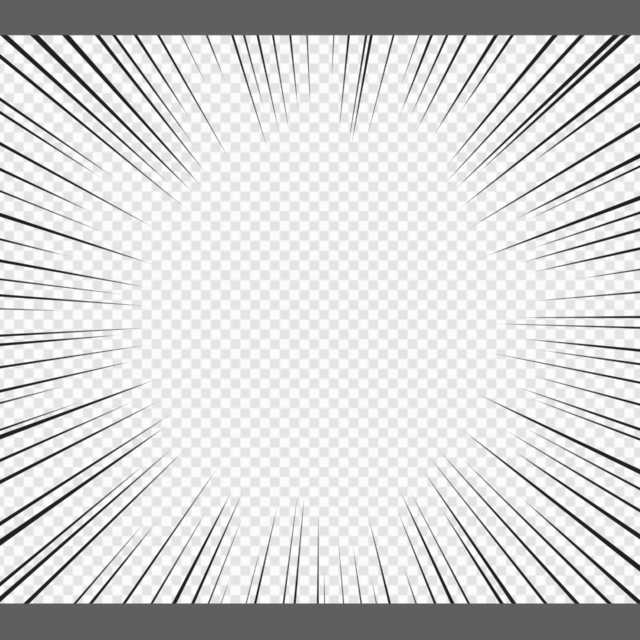
Give the GLSL for this background, as a WebGL 2 fragment shader.

```glsl
#version 300 es
precision highp float;
// Radial speed lines over a pale checkerboard, framed by two grey bands.
// Each ray is a tapered wedge in its own jittered angular sector, so only
// the nearest sectors are tested; the centre stays clear.

#define CENTER vec2(0.5, 0.502)
#define CELLS 65.0            // checker cells across the canvas
#define CELL_SHIFT vec2(0.41, 0.55)
#define BAND_BOTTOM 0.057
#define BAND_TOP 0.945
#define RAYS 108.0
#define RAY_JITTER 0.85       // angular spread inside a sector
#define CLEAR_RADIUS 0.265    // nearest ray tips
#define TIP_SPREAD 0.15       // how far tips retreat outward
#define TAPER 0.0075          // half width gained per unit of length

uniform vec2 u_resolution;
out vec4 fragColor;

const float TAU = 6.2831853;
const vec3 WHITE = vec3(0.988);
const vec3 PALE_GREY = vec3(0.895);
const vec3 BAND_GREY = vec3(0.373);
const vec3 INK = vec3(0.13, 0.12, 0.13);

float hash(float n, float seed) {
    vec2 p = fract(vec2(n, seed) * vec2(0.1031, 0.3719) + 0.137);
    p += dot(p, p.yx + 33.33);
    return fract((p.x + p.y) * p.x * 7.31);
}

// 1 on grey cells, 0 on white cells, with soft borders
float checker(vec2 uv) {
    vec2 wave = sin((uv * CELLS - CELL_SHIFT) * TAU * 0.5);
    wave = clamp(wave * 2.6, -1.0, 1.0);
    return 0.5 + 0.5 * wave.x * wave.y;
}

// Ink coverage of the wedge belonging to one sector
float ray(float sector, float angle, float radius, float blur) {
    float id = mod(sector, RAYS);
    float offset = 0.5 + RAY_JITTER * (hash(id, 1.0) - 0.5);
    float direction = (sector + offset) * TAU / RAYS;

    // Tips vary in distance; strokes grow heavier toward the diagonals
    float retreat = hash(id, 2.0);
    float tip = CLEAR_RADIUS + TIP_SPREAD * retreat * sqrt(retreat);
    float diagonal = abs(sin(2.0 * direction));
    float weight = mix(0.6, 1.3, hash(id, 3.0)) * (0.85 + 0.5 * diagonal);

    float along = radius - tip;
    float halfWidth = max(along, 0.0) * TAPER * weight + 0.0003;
    float across = abs(radius * sin(angle - direction));
    float edge = 1.0 - smoothstep(halfWidth - blur, halfWidth + blur, across);
    float thinness = min(1.0, halfWidth / blur + 0.15);
    return edge * thinness * smoothstep(0.0, 0.05, along);
}

void main() {
    vec2 uv = gl_FragCoord.xy / u_resolution;
    float pixel = 1.0 / min(u_resolution.x, u_resolution.y);
    float blur = max(pixel, 0.0013);

    // Checkerboard
    vec3 color = mix(WHITE, PALE_GREY, checker(uv));

    // Speed lines: own sector and its neighbours
    vec2 toPoint = uv - CENTER;
    float radius = length(toPoint);
    float angle = atan(toPoint.y, toPoint.x + 1e-6);
    float sector = floor(angle / TAU * RAYS);
    float ink = 0.0;
    for (float k = -1.0; k <= 1.0; k++) {
        ink = max(ink, ray(sector + k, angle, radius, blur));
    }
    color = mix(color, INK, ink);

    // Bands above and below
    float inside = smoothstep(-pixel, pixel, uv.y - BAND_BOTTOM)
                 * smoothstep(-pixel, pixel, BAND_TOP - uv.y);
    fragColor = vec4(mix(BAND_GREY, color, inside), 1.0);
}
```
